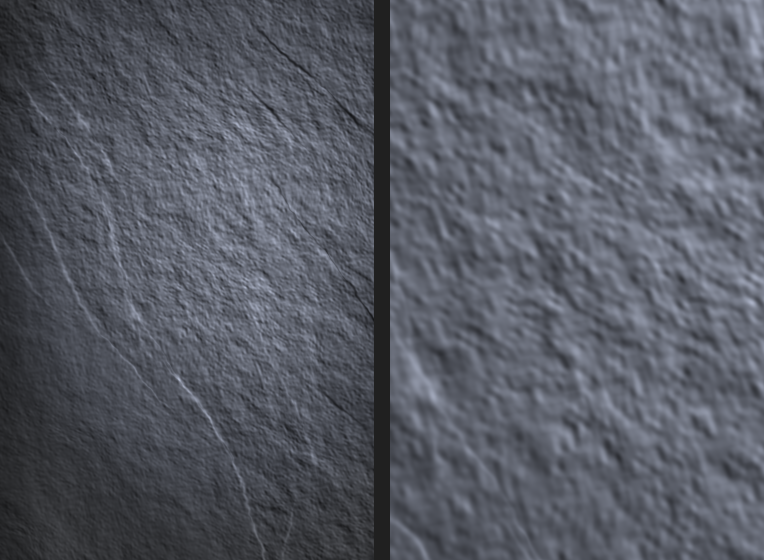
Left: the whole. Right: its middle third, enlarged.
Reproduce this texture procedurally as a Shadertoy shader.

```glsl
// Dark blue-grey slate with fine grain, pale diagonal ridges and thin black cracks.
#define SLATE_TINT vec3(0.945, 0.985, 1.095)
#define EDGE_TINT vec3(0.98, 1.0, 1.05)
#define SHADE 0.182
#define GLOW 0.265
#define RELIEF 1.95
#define GRAIN_SCALE 27.0
#define LIGHT_STEP vec2(0.0018, 0.0018)
#define VEIN_WIDTH 0.0024
#define CRACK_WIDTH 0.0022
#define VEIN_BEND 0.022

const int VEINS = 10;
const int CRACKS = 6;

// Each line: start x, start depth from the top, slope, length in depth.
const vec4 veins[VEINS] = vec4[](
    vec4(0.03, 0.11, 0.52, 0.92), vec4(-0.03, 0.26, 0.70, 0.51),
    vec4(0.07, 0.07, 0.50, 0.34), vec4(0.19, 0.39, 0.39, 0.29),
    vec4(0.28, 0.61, 0.50, 0.29), vec4(-0.03, 0.39, 0.92, 0.20),
    vec4(0.47, 0.50, 0.22, 0.39), vec4(0.52, 0.88, 0.10, 0.16),
    vec4(0.17, 0.17, 0.75, 0.24), vec4(0.31, 0.28, 0.85, 0.20));
const vec4 cracks[CRACKS] = vec4[](
    vec4(0.43, 0.02, 1.10, 0.26), vec4(0.46, 0.29, 0.72, 0.36),
    vec4(0.35, 0.24, 1.20, 0.08), vec4(0.41, 0.13, 1.00, 0.17),
    vec4(0.53, 0.67, 1.30, 0.12), vec4(0.34, -0.02, 0.85, 0.08));

float hash(vec2 p) {
    vec3 q = fract(p.xyx * 0.1031);
    q += dot(q, q.yzx + 33.33);
    return fract((q.x + q.y) * q.z);
}

float noise(vec2 p) {
    vec2 i = floor(p), f = fract(p);
    f = f * f * (3.0 - 2.0 * f);
    return mix(mix(hash(i), hash(i + vec2(1, 0)), f.x),
               mix(hash(i + vec2(0, 1)), hash(i + vec2(1, 1)), f.x), f.y);
}

float fbm(vec2 p) {
    float sum = 0.0, amp = 1.0;
    for (int i = 0; i < 4; i++) {
        sum += amp * noise(p);
        p = mat2(1.64, 1.25, -1.25, 1.64) * p + 17.3;
        amp *= 0.63;
    }
    return sum;
}

// Coordinates along and across the cleavage, which falls steeply to the right.
vec2 cleavage(vec2 p) {
    return vec2(dot(p, vec2(0.62, -0.78)), dot(p, vec2(0.78, 0.62)));
}

// Cleaved surface: fine pitted grain plus a few long folds.
float surfaceHeight(vec2 p, float rough) {
    vec2 along = cleavage(p);
    along.y += 0.02 * noise(p * 7.0) + 0.006 * noise(p * 24.0);
    float grain = fbm(along * vec2(0.78, 1.0) * GRAIN_SCALE + 40.0);
    float fold = 1.0 - abs(2.0 * noise(along * vec2(4.5, 17.0) + 9.0) - 1.0);
    float chip = smoothstep(0.55, 0.72, noise(along * vec2(13.0, 32.0) + 70.0));
    return grain * mix(0.6, 1.0, rough) + rough * (0.24 * fold + 0.07 * chip);
}

// Signed distance across a wandering line; y holds its faded presence.
vec2 wanderingLine(vec2 p, vec4 line, float bend, float seed) {
    float depth = 1.0 - p.y, run = depth - line.y;
    float wobble = 0.020 * (noise(p * 8.0 + seed) - 0.5)
                 + 0.007 * (noise(p * 36.0 + seed) - 0.5)
                 + 0.004 * (noise(p * 110.0 + seed) - 0.5);
    float path = line.x + line.z * run + bend * sin(13.0 * (depth - 0.2));
    float across = (p.x - path + wobble) / sqrt(1.0 + line.z * line.z);
    float presence = smoothstep(0.0, 0.06, run)
                   * (1.0 - smoothstep(line.w - 0.07, line.w, run));
    return vec2(across, presence);
}

float bump(float d, float width) {
    return exp(-d * d / (width * width));
}

void mainImage(out vec4 fragColor, in vec2 fragCoord) {
    vec2 p = fragCoord / iResolution.y;
    float pixel = 0.8 / iResolution.y;

    // Soft studio light, brightest right of the centre
    vec2 offset = (p - vec2(0.42, 0.63)) / vec2(0.35, 0.44);
    float glow = exp(-dot(offset, offset));
    float tone = SHADE + GLOW * glow;
    tone *= mix(0.72, 1.0, smoothstep(-0.02, 0.12, p.x));
    tone *= 0.90 + 0.20 * noise(cleavage(p) * vec2(4.0, 9.0) + 3.0);

    // Relief, calmer in the lower left
    float side = p.x - 0.7 * (0.71 - p.y);
    float rough = smoothstep(-0.15, 0.14, side);
    float slope = surfaceHeight(p, rough) - surfaceHeight(p + LIGHT_STEP, rough);
    tone *= 1.0 + RELIEF * slope;
    float streak = noise(p * vec2(95.0, 9.0)) - 0.5;
    tone *= 1.0 + 0.08 * (1.0 - rough) * streak;

    // Pale mineral ridges with a dusty halo
    for (int i = 0; i < VEINS; i++) {
        float seed = 13.7 * float(i);
        vec2 line = wanderingLine(p, veins[i], VEIN_BEND, seed);
        float wear = smoothstep(0.1, 0.75, noise(p * 26.0 + seed));
        float power = mix(1.0, 0.4, float(i) / float(VEINS - 1)) * line.y;
        float core = bump(line.x, max(VEIN_WIDTH * (0.7 + 0.5 * wear), pixel));
        float halo = bump(line.x + 0.005, 0.010) * noise(p * 130.0);
        float shadow = bump(line.x + 0.007, 0.004);
        tone += power * (0.14 * core * (0.45 + 0.7 * wear) + 0.05 * halo - 0.025 * shadow);
    }

    // Dark broken steps with a lit lower lip
    for (int i = 0; i < CRACKS; i++) {
        float seed = 60.0 + 9.1 * float(i);
        vec2 line = wanderingLine(p, cracks[i], 0.0, seed);
        float wear = smoothstep(0.15, 0.6, noise(p * 19.0 + seed));
        float core = bump(line.x, max(CRACK_WIDTH * (0.6 + 0.7 * wear), pixel));
        float lip = bump(line.x + 0.006, 0.004);
        tone *= 1.0 - line.y * (0.64 * core * (0.35 + 0.65 * wear) - 0.12 * lip);
    }

    vec3 tint = mix(EDGE_TINT, SLATE_TINT, smoothstep(0.02, 0.35, glow));
    fragColor = vec4(clamp(tone * tint, 0.0, 1.0), 1.0);
}
```
